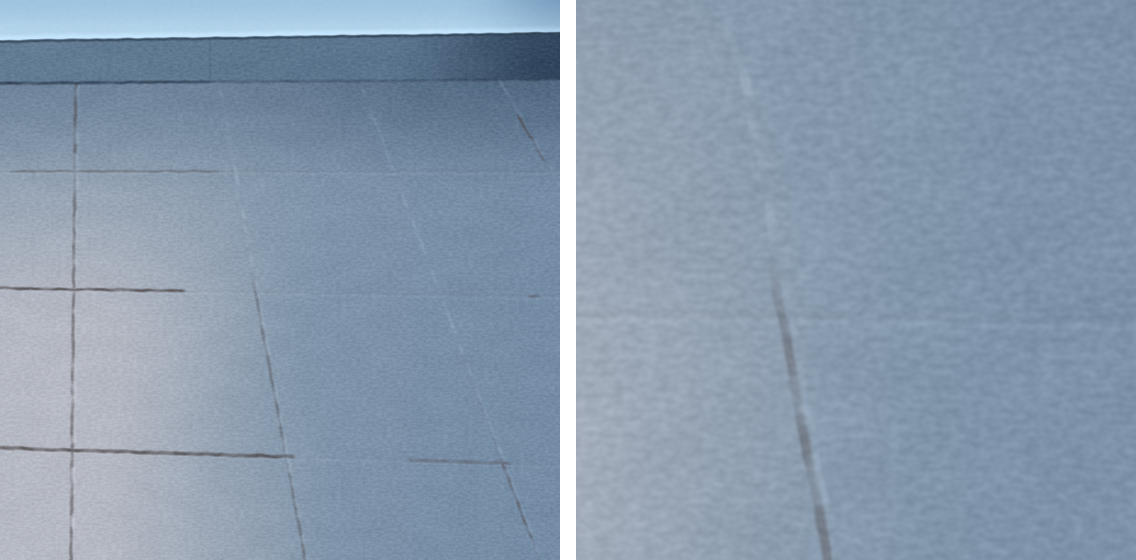
Left: the whole. Right: its middle third, enlarged.
Give the GLSL for this texture, as a WebGL 2 fragment shader.

```glsl
#version 300 es
precision highp float;
// Worn blue-grey tiled floor in perspective, with a baseboard and a pale wall strip.
uniform vec2 u_resolution;
out vec4 outColor;

vec2 hashGradient(vec2 cell) {
  vec3 q = fract(cell.xyx * vec3(0.1031, 0.1030, 0.0973));
  q += dot(q, q.yzx + 33.33);
  float angle = 6.2832 * fract((q.x + q.y) * q.z);
  return vec2(cos(angle), sin(angle));
}

float gradientNoise(vec2 p) {
  vec2 i = floor(p), f = p - i;
  vec2 u = f * f * f * (f * (f * 6.0 - 15.0) + 10.0);
  vec2 e = vec2(0.0, 1.0);
  float low = mix(dot(hashGradient(i), f), dot(hashGradient(i + e.yx), f - e.yx), u.x);
  float high = mix(dot(hashGradient(i + e), f - e), dot(hashGradient(i + 1.0), f - 1.0), u.x);
  return mix(low, high, u.y);
}

// Soft-ended interval
float span(float x, float a, float b) {
  return smoothstep(a - 0.006, a + 0.006, x) * (1.0 - smoothstep(b - 0.006, b + 0.006, x));
}

float stroke(float dist, float halfWidth) {
  float soft = 0.0012 + 0.7 / u_resolution.y;
  return 1.0 - smoothstep(halfWidth - soft, halfWidth + soft, abs(dist));
}

// How much dirt is left in each joint
float rowDirt(int k, float x) {
  if (k == 1) return 0.10 + 0.38 * span(x, 0.02, 0.39);
  if (k == 2) return 0.05 + 0.85 * span(x, -0.1, 0.33) + 0.5 * span(x, 0.945, 0.962);
  return 0.04 + 0.80 * span(x, -0.1, 0.525) + 0.38 * span(x, 0.73, 0.91);
}

float columnDirt(int k, float d) {
  if (k == 0) return 0.55;
  if (k == 1) return 0.42 * smoothstep(0.48, 0.54, d);
  if (k == 2) return 0.14 * smoothstep(0.6, 0.7, d) + 0.42 * span(d, 0.825, 0.96);
  return 0.65 * span(d, 0.205, 0.287);
}

vec3 floorColor(vec2 p, float d) {
  vec3 color = mix(vec3(0.51, 0.59, 0.67), vec3(0.46, 0.55, 0.65), smoothstep(0.4, 1.0, p.x));
  float reach = 0.60 - 0.12 * gradientNoise(p * 3.0);
  float glow = (1.0 - smoothstep(0.14, reach, p.x)) * smoothstep(0.13, 0.62, d);
  color = mix(color, vec3(0.71, 0.725, 0.765), glow);
  float shade = (1.0 - smoothstep(0.13, 0.36, d)) * mix(0.35, 0.85, smoothstep(0.2, 1.0, p.x));
  color = mix(color, vec3(0.30, 0.39, 0.49), shade);

  // Joints between tiles, broken up by noise
  float wear = smoothstep(-0.35, 0.25, gradientNoise(p * vec2(34.0, 46.0)));
  float wobble = 0.0022 * gradientNoise(p * 42.0);
  float dirt = 0.0, pale = 0.0;
  for (int k = 0; k < 4; k++) {
    float n = float(k);
    float columnX = 0.135 + 0.252 * n + (0.195 * n - 0.01) * (d - 0.147);
    float columnDist = p.x - columnX + wobble;
    dirt = max(dirt, stroke(columnDist, 0.0028) * columnDirt(k, d) * mix(0.3, 1.0, wear));
    pale = max(pale, stroke(columnDist - 0.004, 0.003) * (1.0 - wear));
    if (k > 0) {
      float rowD = (0.147 + 0.1225 * n) / (1.0 - 0.119 * n) + 0.015 * (n - 1.0) * p.x;
      float rowDist = d - rowD + wobble;
      float width = 0.0013 + 0.0006 * n;
      dirt = max(dirt, stroke(rowDist, width) * rowDirt(k, p.x) * mix(0.65, 1.0, wear));
      pale = max(pale, stroke(rowDist - 0.004, 0.002) * 0.5);
    }
  }
  color += 0.045 * pale;
  return mix(color, vec3(0.33, 0.31, 0.32), dirt);
}

void main() {
  vec2 p = gl_FragCoord.xy / u_resolution;
  float d = 1.0 - p.y;
  float aa = 0.001 + 0.7 / u_resolution.y;
  float ripple = 0.0016 * gradientNoise(p * vec2(45.0, 9.0));
  float wallEdge = 0.072 - 0.014 * p.x + ripple;
  float boardEdge = 0.149 - 0.007 * p.x + ripple;

  vec3 color = floorColor(p, d);

  // Baseboard, darkening to the right
  vec3 board = mix(vec3(0.39, 0.49, 0.58), vec3(0.34, 0.44, 0.54), p.x);
  board = mix(board, vec3(0.17, 0.25, 0.34), 0.85 * smoothstep(0.68, 1.0, p.x));
  board -= 0.03 * stroke(p.x - 0.375, 0.002);
  color = mix(board, color, smoothstep(boardEdge - aa, boardEdge + aa, d));
  float seam = mix(0.9, 0.45, smoothstep(0.36, 0.39, p.x));
  seam *= 0.75 + 0.5 * gradientNoise(p * vec2(28.0, 6.0));
  color = mix(color, vec3(0.17, 0.23, 0.30), seam * stroke(d - boardEdge, 0.0026));

  // Wall strip with a bright lower rim
  vec3 wall = mix(vec3(0.62, 0.77, 0.88), vec3(0.70, 0.83, 0.92), smoothstep(0.0, 0.06, d));
  wall = mix(wall, vec3(0.46, 0.60, 0.73), smoothstep(0.8, 1.05, p.x) * (1.0 - 0.6 * d / wallEdge));
  wall += 0.07 * smoothstep(wallEdge - 0.014, wallEdge - 0.003, d);
  color = mix(wall, color, smoothstep(wallEdge - aa, wallEdge + aa, d));
  color = mix(color, vec3(0.19, 0.26, 0.33), 0.8 * stroke(d - wallEdge - 0.002, 0.0022));

  // Fine grain, stretched sideways
  float grain = gradientNoise(p * vec2(110.0, 210.0)) + 0.7 * gradientNoise(p * vec2(230.0, 300.0) + 17.0);
  float mottling = gradientNoise(p * vec2(14.0, 30.0));
  float onFloor = smoothstep(wallEdge - aa, wallEdge + aa, d);
  color += (0.045 * grain + 0.018 * mottling) * mix(0.25, 1.0, onFloor);
  outColor = vec4(clamp(color, 0.0, 1.0), 1.0);
}
```
